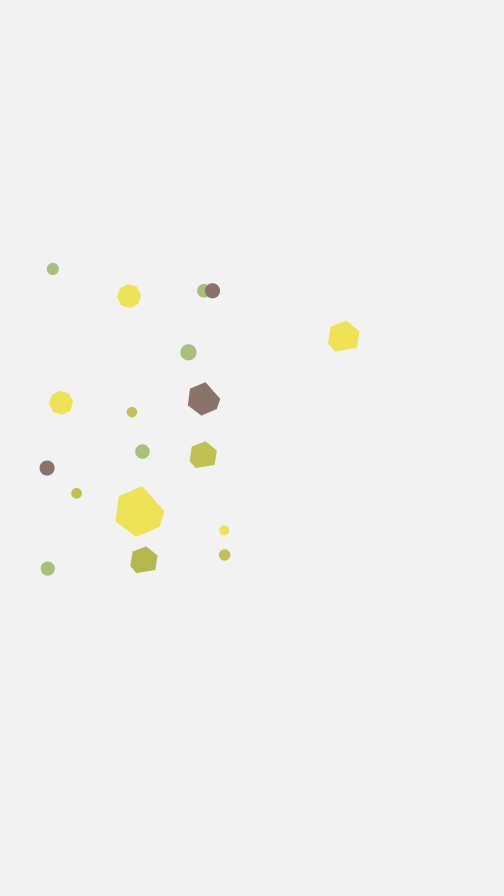
Give the GLSL for this background, as a Shadertoy shader.

```glsl
// Small flat dots, octagons and chipped hexagons scattered over pale grey.
// One loop seats each grain in a jittered 3 x 6 grid, where the index picks
// its family, colour and size. Lengths are fractions of the canvas height.

const float TAU = 6.28319;
const int GRAINS = 18;
const int COLUMNS = 3;
const vec2 GRID_CORNER = vec2(0.035, 0.715);   // upper left of the grid
const vec2 CELL = vec2(0.08, 0.0635);

const vec3 PAPER  = vec3(0.949);
const vec3 YELLOW = vec3(0.93, 0.89, 0.33);
const vec3 OLIVE  = vec3(0.75, 0.76, 0.32);
const vec3 GREEN  = vec3(0.67, 0.75, 0.49);
const vec3 BROWN  = vec3(0.54, 0.45, 0.41);

// Two random values in 0..1 from one number
vec2 hash2(float n) {
    vec3 q = fract(vec3(n) * vec3(0.1031, 0.1030, 0.0973));
    q += dot(q, q.yzx + 33.33);
    return fract((q.xx + q.yz) * q.zy);
}

// Angle of a corner; skew widens the gap after the first corner
float cornerAngle(int k, int sides, float skew) {
    float opened = (k > 0 && k < sides) ? skew : 0.0;
    return TAU * float(k) / float(sides) + opened;
}

// Signed distance to a convex polygon inscribed in a circle
float polygon(vec2 p, float radius, int sides, float turn, float skew) {
    float d = -radius;
    for (int k = 0; k < sides; k++) {
        float a = cornerAngle(k, sides, skew);
        float b = cornerAngle(k + 1, sides, skew);
        float middle = turn + 0.5 * (a + b);
        vec2 normal = vec2(cos(middle), sin(middle));
        d = max(d, dot(p, normal) - radius * cos(0.5 * (b - a)));
    }
    return d;
}

// Families by index: 0-10 dots, 11-12 octagons, 13-17 chipped hexagons
float grainRadius(int i, float rnd) {
    if (i < 5)  return mix(0.0066, 0.0092, rnd);
    if (i < 8)  return mix(0.0058, 0.0066, rnd);
    if (i < 10) return 0.0084;
    if (i < 11) return 0.0056;
    if (i < 13) return mix(0.0130, 0.0144, rnd);
    if (i < 15) return 0.0163;
    return i == 17 ? 0.0285 : 0.0188;
}

vec3 grainColour(int i) {
    if (i < 5) return GREEN;
    if (i < 8) return OLIVE;
    if (i < 10 || i == 16) return BROWN;
    if (i == 13 || i == 14) return OLIVE * (i == 14 ? 0.95 : 1.0);
    return YELLOW;
}

// Grid seat with jitter; larger grains move less so they stay apart
vec2 grainCentre(int i, float radius) {
    int seat = i == 8 ? 4 : i;                 // one dot shares a seat
    int cell = (seat * 5) % GRAINS;
    vec2 place = vec2(cell % COLUMNS, cell / COLUMNS) + 0.5;
    float freedom = 0.9 * (1.0 - radius / 0.03);
    if (seat == 4) freedom = 0.3;
    place += (hash2(float(seat) + 7.0) - 0.5) * freedom;
    vec2 centre = GRID_CORNER + vec2(place.x, -place.y) * CELL;
    if (i == 8)  centre.x += 0.0095;           // partly covers its neighbour
    if (i == 15) centre.x += 0.31;             // a lone stray to the right
    return centre;
}

float grainDistance(vec2 p, int i, float radius) {
    if (i < 11) return length(p) - radius;
    if (i < 13) return polygon(p, radius, 8, 0.1, 0.0);
    float turn = i < 16 ? -2.13 : 0.0;
    return polygon(p, radius, 6, turn, 0.4);
}

void mainImage(out vec4 fragColor, in vec2 fragCoord) {
    vec2 p = fragCoord / iResolution.y;
    float pixel = 1.0 / iResolution.y;
    vec3 colour = PAPER;

    for (int i = 0; i < GRAINS; i++) {
        float radius = grainRadius(i, hash2(float(i) + 41.0).x);
        float d = grainDistance(p - grainCentre(i, radius), i, radius);
        float cover = clamp(0.5 - d / pixel, 0.0, 1.0);
        colour = mix(colour, grainColour(i), cover);
    }
    fragColor = vec4(colour, 1.0);
}
```
